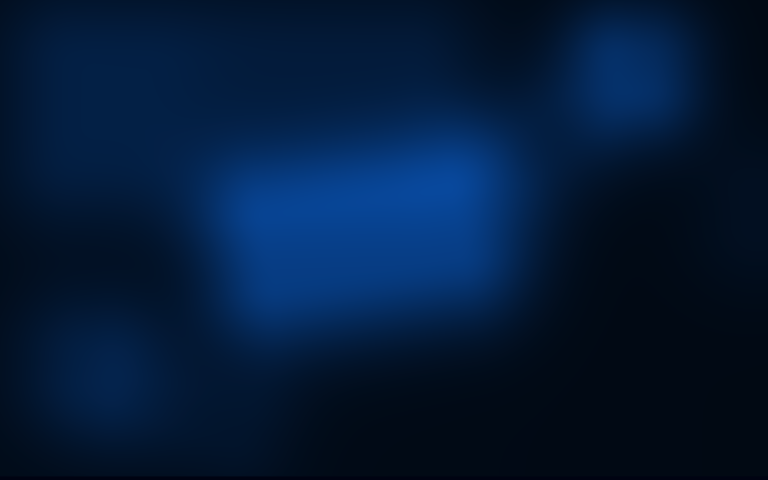
A WebGL 2 fragment shader for this background:

```glsl
#version 300 es
precision highp float;
// Soft blue clouds of light drifting over a near-black navy backdrop.
uniform vec2 u_resolution;
out vec4 fragColor;

// Rounded glow: a tilted box core whose light falls off as a Gaussian.
float glow(vec2 p, vec2 center, vec2 halfSize, float tilt, float softness) {
  float c = cos(tilt), s = sin(tilt);
  vec2 q = mat2(c, -s, s, c) * (p - center);
  vec2 d = max(abs(q) - halfSize, 0.0) / softness;
  return exp(-dot(d, d));
}

void main() {
  // Canvas height is one unit; horizontal positions follow a 1.6 aspect.
  vec2 uv = gl_FragCoord.xy / u_resolution;
  vec2 p = uv * vec2(1.6, 1.0);

  // Backdrop, a little darker towards the right
  float light = mix(0.092, 0.075, uv.x);

  // Bright central cloud
  light += 0.41 * glow(p, vec2(0.755, 0.50), vec2(0.19, 0.06), 0.15, 0.15);

  // Wide haze across the upper left
  light += 0.14 * glow(p, vec2(0.50, 0.77), vec2(0.35, 0.10), 0.0, 0.165);
  light += 0.04 * glow(p, vec2(0.25, 0.79), vec2(0.05), 0.0, 0.15);

  // Upper right orb and the band joining it to the centre
  light += 0.22 * glow(p, vec2(1.325, 0.85), vec2(0.03), 0.0, 0.12);
  light += 0.12 * glow(p, vec2(1.18, 0.74), vec2(0.13, 0.03), 0.7, 0.13);

  // Lower left orb with its trailing haze
  light += 0.14 * glow(p, vec2(0.19, 0.24), vec2(0.02), 0.0, 0.15);
  light += 0.08 * glow(p, vec2(0.38, 0.15), vec2(0.12, 0.02), -0.3, 0.13);

  // Faint glow at the right edge
  light += 0.055 * glow(p, vec2(1.58, 0.56), vec2(0.0, 0.03), 0.0, 0.15);

  // Tint the light blue, with a thin dark seam along the bottom
  vec3 color = light * vec3(0.05, 0.46, 1.0);
  float seam = 1.0 - smoothstep(0.005, 0.010, uv.y);
  color = mix(color, vec3(0.0, 0.01, 0.07), seam);
  fragColor = vec4(color, 1.0);
}
```
